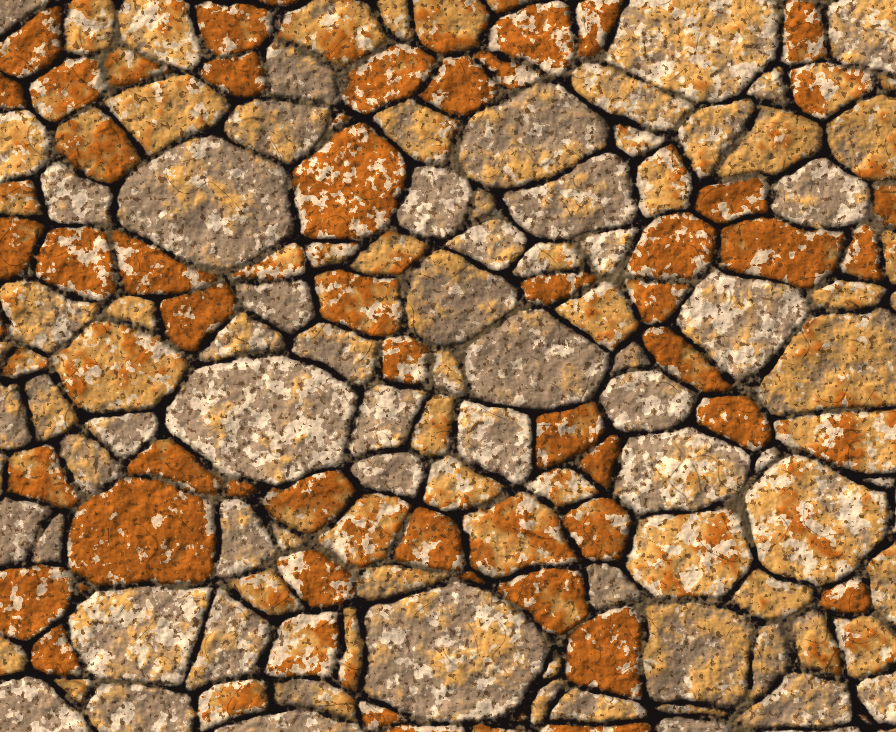
This texture is drawn by a Shadertoy shader. Its source:

```glsl
// Sunlit dry-stone wall: a weighted Voronoi (power) diagram gives angular stones of
// mixed sizes; soft-min edge distances round them and leave dark, gritty joints.
// Gradient noise adds rust patches, pale chips, pits and a light-facing relief.

const float ROWS = 13.0;                 // stone cells per canvas height
const float STRETCH = 1.36;              // width to height of a cell
const vec2 JITTER = vec2(0.85, 0.58);
const float BIG_WEIGHT = 1.6;            // growth of the rare large stones
const float SMALL_WEIGHT = 0.36;         // size spread of the ordinary stones
const float ROUNDING = 0.042;
const float JOINT = 0.035;               // half width of a joint
const vec2 LIGHT = vec2(-0.75, 0.66);

const vec3 RUST = vec3(0.66, 0.36, 0.12);
const vec3 OCHRE = vec3(0.82, 0.60, 0.32);
const vec3 TAUPE = vec3(0.61, 0.50, 0.39);
const vec3 PALE = vec3(0.88, 0.77, 0.64);
const vec3 PIT = vec3(0.33, 0.22, 0.12);
const vec3 MORTAR = vec3(0.38, 0.31, 0.22);
const vec3 SHADOW = vec3(0.09, 0.07, 0.07);

vec2 hash22(vec2 p) {
    vec3 q = fract(p.xyx * vec3(0.1031, 0.1030, 0.0973));
    q += dot(q, q.yzx + 33.33);
    return fract((q.xx + q.yz) * q.zy);
}

float cornerSlope(vec2 cell, vec2 offset, vec2 f) {
    return dot(hash22(cell + offset) * 2.0 - 1.0, f - offset);
}

float gradientNoise(vec2 p) {
    vec2 i = floor(p), f = fract(p);
    vec2 u = f * f * f * (f * (f * 6.0 - 15.0) + 10.0);
    float low = mix(cornerSlope(i, vec2(0, 0), f), cornerSlope(i, vec2(1, 0), f), u.x);
    float high = mix(cornerSlope(i, vec2(0, 1), f), cornerSlope(i, vec2(1, 1), f), u.x);
    return 1.6 * mix(low, high, u.y);
}

float fbm(vec2 p) {
    float sum = 0.0, amplitude = 1.0;
    for (int i = 0; i < 3; i++) {
        sum += amplitude * gradientNoise(p);
        p = mat2(1.6, 1.2, -1.2, 1.6) * p + 17.3;
        amplitude *= 0.52;
    }
    return sum;
}

// Site of a cell (xy) and its weight (z)
vec3 stoneSite(vec2 cell) {
    vec2 size = hash22(cell + 41.0);
    vec2 site = cell + 0.5 + (hash22(cell) - 0.5) * JITTER;
    site.x += 0.5 * mod(cell.y, 2.0) - 0.25;
    return vec3(site, BIG_WEIGHT * pow(size.x, 8.0) + SMALL_WEIGHT * size.y);
}

// Returns the distance to the joint's middle; also the outward direction and stone id
float stoneEdge(vec2 p, out vec2 outward, out vec2 id) {
    vec2 home = floor(p);
    vec3 owner = vec3(0.0);
    float nearest = 1e3;
    id = home;
    for (int y = -2; y <= 2; y++)
    for (int x = -2; x <= 2; x++) {
        vec2 cell = home + vec2(x, y);
        vec3 site = stoneSite(cell);
        vec2 r = site.xy - p;
        float power = dot(r, r) - site.z;
        if (power < nearest) { nearest = power; owner = site; id = cell; }
    }
    float total = 1e-20;
    outward = vec2(0.0);
    for (int y = -2; y <= 2; y++)
    for (int x = -2; x <= 2; x++) {
        vec2 cell = home + vec2(x, y);
        if (cell == id) continue;
        vec3 site = stoneSite(cell);
        vec2 r = site.xy - p, across = site.xy - owner.xy;
        float gap = 0.5 * (dot(r, r) - site.z - nearest) / length(across);
        float share = exp(-gap / ROUNDING);
        total += share;
        outward += share * normalize(across);
    }
    outward /= total;
    return -ROUNDING * log(total);
}

void mainImage(out vec4 fragColor, in vec2 fragCoord) {
    vec2 p = fragCoord / iResolution.y * ROWS;
    float pixel = ROWS / iResolution.y;

    // Stone layout with wavering, chipped outlines
    vec2 bend = vec2(gradientNoise(p * 0.9), gradientNoise(p * 0.9 + 31.7));
    vec2 outward, id;
    float edge = stoneEdge((p + 0.16 * bend) / vec2(STRETCH, 1.0), outward, id);
    float grit = fbm(p * 5.0);
    edge += 0.028 * grit + 0.03 * gradientNoise(p * 2.3) - JOINT;

    // Stone colours: one tint per stone, broken by patches
    vec2 tint = hash22(id + 17.0);
    vec2 local = p + id * 7.3;
    float patches = fbm(local * 1.2);
    float speck = fbm(p * 8.5 + 5.0);
    float tone = tint.x + 0.32 * patches + 0.16 * grit;
    vec3 stone = mix(TAUPE, OCHRE, smoothstep(0.12, 0.42, tone));
    stone = mix(stone, RUST, smoothstep(0.48, 0.70, tone));
    float rim = 1.0 - smoothstep(0.0, 0.17, edge);
    float chips = fbm(local * 2.4 + 9.0) + 0.55 * speck + 0.3 * rim + 0.6 * (tint.y - 0.5);
    stone = mix(stone, PALE, 0.9 * smoothstep(0.30, 0.52, chips));
    stone = mix(stone, PIT, 0.65 * smoothstep(0.35, 0.62, -speck - 0.2 * grit));

    // Relief: coarse facets, fine grain, lit and shaded flanks, thin cracks
    float grain = grit - fbm((p + 0.05 * LIGHT) * 5.0);
    float facet = patches - fbm((local + 0.16 * LIGHT) * 1.2);
    float flank = dot(outward, LIGHT);
    float shade = 1.0 + 0.32 * grain + 0.30 * facet + 0.22 * flank * rim + 0.16 * (tint.y - 0.5);
    float crack = 1.0 - smoothstep(0.0, 0.035, abs(gradientNoise(local * 1.3 + 3.0)));
    shade -= 0.28 * crack * smoothstep(0.0, 0.3, patches + 0.4 * grit);
    shade *= mix(0.62 + 0.22 * flank, 1.0, smoothstep(0.0, 0.085, edge));
    stone *= clamp(shade, 0.25, 1.35);

    // Joints: deep shadow with patches of crumbly mortar
    float crumbs = fbm(p * 0.8 + 60.0) + 0.5 * speck + 0.4 * grit;
    vec3 joint = mix(SHADOW, MORTAR * (1.0 + 0.5 * grain), smoothstep(-0.05, 0.5, crumbs));

    vec3 color = mix(joint, stone, smoothstep(-pixel, pixel, edge));
    fragColor = vec4(clamp(color, 0.0, 1.0), 1.0);
}
```
